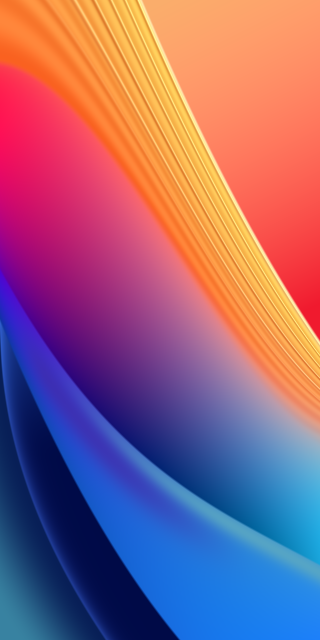
Reproduce this background procedurally as a WebGL 2 fragment shader.

```glsl
#version 300 es
precision highp float;
// Flowing silk ribbons: a golden pleated band and a blue fold sweep down
// across a red-to-cyan field. Polynomial curves bound each layer, and
// three-stop colour blends fill the space between neighbouring curves.
uniform vec2 u_resolution;
out vec4 fragColor;

// Quadratic blend passing through a, b, c at t = 0, 0.5, 1
vec3 blend3(vec3 a, vec3 b, vec3 c, float t) {
  t = clamp(t, 0.0, 1.0);
  vec3 col = a * (1.0 - t) * (1.0 - 2.0 * t) + b * 4.0 * t * (1.0 - t) + c * t * (2.0 * t - 1.0);
  return clamp(col, 0.0, 1.0);
}

// Antialiased coverage of the side where d > 0
float cover(float d) {
  float w = fwidth(d);
  return smoothstep(-w, w, d);
}

float bell(float d, float width) {
  return exp(-d * d / (width * width));
}

// Warm backdrop in the upper right corner
vec3 sunsetColor(vec2 p) {
  float t = (p.y + 0.25 * (p.x - 0.5)) / 0.6;
  return blend3(vec3(0.98, 0.68, 0.42), vec3(1.0, 0.48, 0.37), vec3(0.94, 0.1, 0.18), t);
}

// Golden band: s runs across it, with pleats repeated along s
vec3 bandColor(float s, float depth, float x) {
  vec3 col = blend3(vec3(1.0, 0.79, 0.33), vec3(0.98, 0.67, 0.29), vec3(1.0, 0.42, 0.16), s);
  col = mix(col, vec3(0.98, 0.59, 0.37), 0.6 * smoothstep(0.6, 1.0, x) * smoothstep(0.2, 0.8, s));
  float pleat = fract((s - 0.32) / 0.14 + 0.5) - 0.5;
  float fade = 1.0 - smoothstep(0.55, 0.85, s);
  col += vec3(0.05, 0.2, 0.22) * bell(pleat, 0.07) * fade;
  col -= vec3(0.1, 0.17, 0.1) * bell(pleat - 0.16, 0.1) * fade;
  col += vec3(0.02, 0.05, 0.04) * sin(s * 55.0 + 2.0 * sin(s * 9.0));
  return mix(col, vec3(1.0, 0.94, 0.74), 0.9 * bell(depth, 0.011));
}

// Field between band and blue fold: f = 0 at the band, 1 at the fold
vec3 fieldColor(float f, float x) {
  vec3 top = blend3(vec3(0.97, 0.12, 0.31), vec3(0.97, 0.45, 0.49), vec3(0.8, 0.71, 0.72), x);
  vec3 middle = blend3(vec3(0.93, 0.04, 0.38), vec3(0.52, 0.28, 0.56), vec3(0.27, 0.7, 0.88), x);
  vec3 bottom = blend3(vec3(0.4, 0.0, 0.65), vec3(0.0, 0.14, 0.45), vec3(0.1, 0.64, 0.85), x);
  return blend3(top, middle, bottom, f);
}

// Blue fold: g runs across it, depth is measured below its upper rim
vec3 foldColor(float g, float depth, float x) {
  vec3 top = blend3(vec3(0.33, 0.0, 0.8), vec3(0.22, 0.4, 0.79), vec3(0.2, 0.58, 0.86), x);
  vec3 middle = blend3(vec3(0.2, 0.1, 0.8), vec3(0.12, 0.43, 0.86), vec3(0.1, 0.48, 1.0), x);
  vec3 bottom = blend3(vec3(0.05, 0.2, 0.62), vec3(0.09, 0.42, 0.87), vec3(0.1, 0.42, 1.0), x);
  vec3 col = blend3(top, middle, bottom, g);
  float violet = bell(depth - 0.05, 0.035) * smoothstep(0.02, 0.15, x) * (1.0 - smoothstep(0.3, 0.8, x));
  col = mix(col, vec3(0.25, 0.17, 0.67), 0.75 * violet);
  return mix(col, vec3(0.36, 0.66, 0.76), 0.85 * bell(depth - 0.012, 0.018) * smoothstep(0.1, 0.75, x));
}

// Dark hollow and the teal petal in the lower left corner
vec3 hollowColor(vec2 p) {
  float t = p.y - 0.55;
  float e = p.x - 0.003 - t * (0.1 + 1.4 * max(t, 0.0));
  vec3 navy = mix(vec3(0.06, 0.17, 0.48), vec3(0.0, 0.04, 0.28), smoothstep(0.5, 0.72, p.y));
  navy += vec3(0.14, 0.22, 0.36) * exp(-max(e, 0.0) / 0.022);
  vec3 petal = mix(vec3(0.03, 0.12, 0.34), vec3(0.22, 0.51, 0.63), smoothstep(0.0, 0.27, -e));
  return mix(petal, navy, cover(e));
}

void main() {
  vec2 p = gl_FragCoord.xy / u_resolution;
  p.y = 1.0 - p.y; // measured downward from the top
  float x = p.x;

  // Heights of the four main boundaries, from top to bottom
  float k = x - 0.443;
  float bandTop = k * (1.18 - 0.4 * k);
  float bandBase = 0.098 + x * (0.08 + x * (1.22 - 0.74 * x));
  float foldTop = 0.42 + x * (0.92 + x * (0.263 * x - 0.72));
  float foldBase = 0.5 + x * (1.22 + x * (0.13 * x - 0.66));

  // Layers, each covering the one above it
  float bandDepth = p.y - bandTop;
  vec3 band = bandColor(bandDepth / (bandBase - bandTop), bandDepth, x);
  vec3 col = mix(sunsetColor(p), band, cover(bandDepth));

  float below = p.y - bandBase;
  vec3 field = fieldColor(below / (foldTop - bandBase), x);
  field = mix(field, vec3(1.0, 0.38, 0.3), 0.55 * exp(-max(below, 0.0) / 0.025) * (1.0 - 0.6 * x));
  float softness = mix(0.007, 0.045, x * x);
  col = mix(col, field, smoothstep(-softness, softness, below));

  float foldDepth = p.y - foldTop;
  vec3 fold = foldColor(foldDepth / (foldBase - foldTop), foldDepth, x);
  col = mix(col, fold, cover(foldDepth));
  col = mix(col, hollowColor(p), cover(p.y - foldBase));

  fragColor = vec4(clamp(col, 0.0, 1.0), 1.0);
}
```
